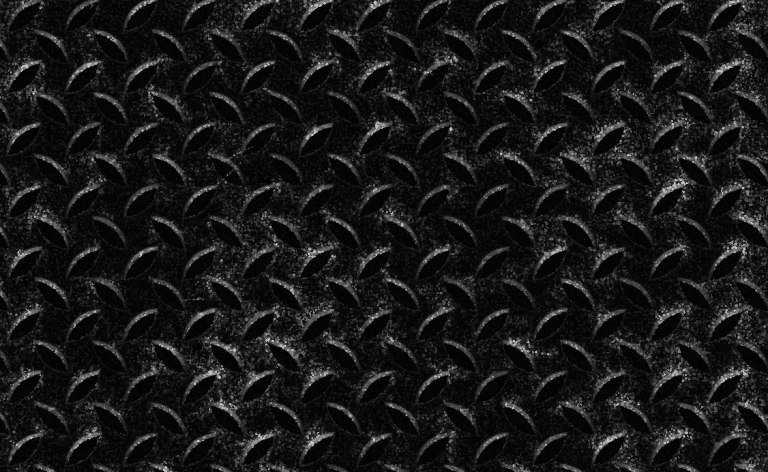
A WebGL 2 fragment shader for this texture:

```glsl
#version 300 es
precision highp float;
uniform vec2 u_resolution;
out vec4 fragColor;

float hash(vec2 c) {
  return fract(sin(dot(c, vec2(127.1, 311.7))) * 4375.85);
}

// Cellular noise: distance to the nearest point, and that point's random value
vec2 cellular(vec2 p) {
  vec2 base = floor(p), best = vec2(9.0, 0.0);
  for (int y = -1; y <= 1; y++) {
    for (int x = -1; x <= 1; x++) {
      vec2 cell = base + vec2(x, y);
      vec2 point = cell + vec2(hash(cell), hash(cell + 37.3));
      float dist = distance(p, point);
      if (dist < best.x) best = vec2(dist, hash(cell + 71.9));
    }
  }
  return best;
}

// Layered sines, roughly -1 to 1
float waves(vec2 p) {
  float sum = 0.0, gain = 0.6;
  for (int i = 0; i < 4; i++) {
    sum += gain * sin(p.x + 1.7 * sin(p.y)) * cos(p.y - 1.3 * sin(p.x * 0.7));
    p = mat2(1.6, 1.2, -1.2, 1.6) * p + 3.1;
    gain *= 0.7;
  }
  return sum;
}

// Lens with pointed ends, long axis along x
float lens(vec2 q, float halfLength, float halfWidth) {
  float radius = (halfLength * halfLength + halfWidth * halfWidth) / (2.0 * halfWidth);
  return length(vec2(q.x, abs(q.y) + radius - halfWidth)) - radius;
}

float segment(vec2 p, vec2 a, vec2 b) {
  vec2 ab = b - a;
  return distance(p, a + ab * clamp(dot(p - a, ab) / dot(ab, ab), 0.0, 1.0));
}

void main() {
  vec2 p = gl_FragCoord.xy / u_resolution.y;
  float aspect = u_resolution.x / u_resolution.y;
  float pixel = 1.0 / u_resolution.y;

  // Grit of two sizes
  vec2 fine = cellular(p * 220.0);
  vec2 coarse = cellular(p * 115.0);
  float grit = pow(fine.y, 2.2) * smoothstep(1.0, 0.25, fine.x);
  float chips = pow(coarse.y, 4.0) * smoothstep(0.7, 0.2, coarse.x);

  // Worn patches
  float wear = smoothstep(-0.5, 0.8, waves(p * 24.0) + 0.6 * waves(p * 6.0 + 1.4));

  // Raised studs: one lattice leaning right, one leaning left
  float stud = 0.0, rim = 0.0, halo = 0.0;
  vec2 pitch = vec2(0.1238, 0.1315);
  for (int i = 0; i < 2; i++) {
    float lean = float(i);
    vec2 local = p - mix(vec2(0.051, 0.047), vec2(0.110, 0.112), lean);
    vec2 cell = round(local / pitch);
    vec2 key = cell + 19.0 * lean;
    local -= cell * pitch;
    local += 0.003 * (vec2(hash(key), hash(key + 5.7)) - 0.5);
    local.x *= 1.0 - 2.0 * lean;
    vec2 q = mat2(0.72, -0.69, 0.69, 0.72) * local;
    float strength = mix(0.6, 1.0, hash(key + 11.3)) * (1.0 - 0.2 * lean);

    float rough = 0.003 * (fine.y - 0.5);
    float d = lens(q, 0.051, 0.0205) + rough;
    float inner = lens(q + vec2(0.003, 0.005), 0.047, 0.0155) + 0.5 * rough;
    float lit = smoothstep(-0.010, 0.006, q.y) * smoothstep(-0.075, 0.015, q.x);
    float edge = smoothstep(pixel + 0.001, -pixel - 0.001, d);
    float bevel = edge * smoothstep(-0.001, 0.003, inner);
    float lowerLine = 0.2 * smoothstep(0.003, 0.0, abs(d + 0.001));
    rim = max(rim, strength * max(bevel * lit, lowerLine));
    stud = max(stud, edge);
    float upper = 0.2 + 0.8 * smoothstep(-0.02, 0.045, q.x + q.y);
    halo = max(halo, strength * upper * exp(-max(d, 0.0) / 0.014));
  }

  // Short scratches
  float scratch = 0.0;
  for (int i = 0; i < 7; i++) {
    vec2 key = vec2(float(i), 4.0);
    vec2 start = vec2(hash(key) * aspect, hash(key + 2.3));
    vec2 reach = vec2(0.05, 0.07 * hash(key + 8.1) - 0.02);
    float d = segment(p, start, start + reach) + 0.002 * waves(p * 60.0);
    scratch = max(scratch, smoothstep(0.003, 0.0, d));
  }

  // Plate, black stud tops, then the lit grainy bevels
  float plate = 0.016 + grit * (0.08 + wear * (0.12 + 1.0 * halo));
  plate += chips * wear * (0.16 + 0.8 * halo) + 0.12 * wear * halo;
  float value = mix(plate, 0.012 + 0.03 * grit, stud);
  value += rim * (0.36 + 0.55 * grit + 0.25 * chips + 0.12 * wear);
  value += scratch * (0.05 + 0.45 * grit);
  fragColor = vec4(vec3(min(value, 0.75)), 1.0);
}
```
